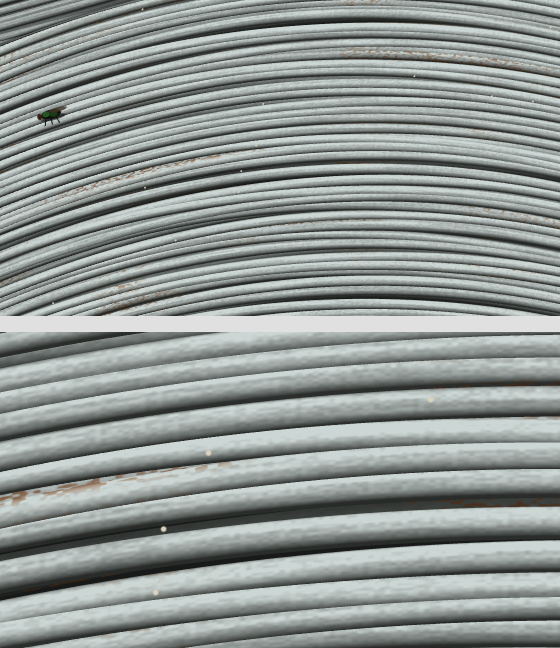
Top, the full canvas; bottom, a detail of the centre.
Give the GLSL for this texture, as a WebGL 2 fragment shader.

```glsl
#version 300 es
precision highp float;
// Coil of galvanized steel wire in shallow arcs, with rust, grit and a resting fly.

uniform vec2 u_resolution;
out vec4 fragColor;

// Lengths are in canvas heights; wire offsets are in wire spacings.
const float WIRES = 33.0;          // strands per canvas height
const float BACK_WIRES = 40.0;     // strands behind the coil
const float RADIUS = 0.57;
const float WANDER = 0.95;         // sideways drift of each strand
const float DEPTH = 0.42;          // variation in how far strands stand out
const float LAYER_DROP = 0.42;     // how far the second layer lies below
const float CREST_X = 1.18;        // highest point of the arcs
const float BEND = 0.17;
const float COIL_EDGE = 1.095;     // outer edge of the coil, along the arcs
const vec2 LIGHT = vec2(0.62, 0.785);
const vec2 FLY_POS = vec2(0.158, 0.638);
const float FLY_TILT = 0.25;

const vec3 GAP = vec3(0.09, 0.10, 0.095);
const vec3 STEEL_DARK = vec3(0.11, 0.12, 0.11);
const vec3 STEEL_LIGHT = vec3(0.78, 0.82, 0.81);
const vec3 RUST = vec3(0.42, 0.24, 0.12);
const vec3 GRIT = vec3(0.86, 0.83, 0.74);
const vec3 FLY_DARK = vec3(0.06, 0.06, 0.045);
const vec3 FLY_GREEN = vec3(0.14, 0.33, 0.12);
const vec3 FLY_WING = vec3(0.25, 0.21, 0.15);

float hash(vec2 p) {
  return fract(sin(dot(p, vec2(127.1, 311.7))) * 43758.5453);
}

float noise(vec2 p) {
  vec2 i = floor(p), f = fract(p);
  f = f * f * (3.0 - 2.0 * f);
  return mix(mix(hash(i), hash(i + vec2(1, 0)), f.x),
             mix(hash(i + vec2(0, 1)), hash(i + vec2(1, 1)), f.x), f.y);
}

// Wires lie along x and are stacked one unit apart in y.
vec3 wires(float x, float y) {
  float top = -2.0, side = 0.0, id = 0.0;
  float row = floor(y);
  // Two layers, half a spacing apart; the strand standing out furthest hides the rest.
  for (int k = -4; k <= 5; k++) {
    float i = row + 0.5 * float(k);
    float lower = 2.0 * fract(i);
    float drift = noise(vec2(x * 0.8 + hash(vec2(i, 3.0)) * 9.0, i * 14.0)) - 0.5;
    float n = (y - i - 0.5 - WANDER * drift) / RADIUS;
    float lift = DEPTH * (noise(vec2(x * 0.7 + 4.0, i * 10.0 + 60.0)) - 0.5) - LAYER_DROP * lower;
    float z = lift + RADIUS * sqrt(max(1.0 - n * n, 0.0));
    if (abs(n) < 1.0 && z > top) { top = z; side = n; id = 2.0 * i; }
  }
  if (top < -1.5) return GAP;

  // Rounded shading, darker in the crevices.
  float lit = max(dot(vec2(side, sqrt(1.0 - side * side)), LIGHT), 0.0);
  lit = (0.08 + 0.9 * lit) * mix(0.15, 1.0, smoothstep(-0.15, 0.4, top));

  // Drawn streaks, zinc mottling and a tone for each strand.
  float streak = noise(vec2(x * 7.0, side * 3.5 + id * 11.0)) - 0.5;
  float grain = noise(vec2(x * 170.0, side * 6.0 + id * 13.0)) - 0.5;
  lit *= 0.95 + 0.16 * hash(vec2(id, 8.0)) + 0.28 * streak + 0.2 * grain;
  vec3 color = mix(STEEL_DARK, STEEL_LIGHT, clamp(lit, 0.0, 1.03));

  // Rust gathers in short runs on a few strands.
  float run = smoothstep(0.78, 0.95, noise(vec2(x * 2.6, id * 3.0 + 40.0)));
  float speck = smoothstep(0.5, 0.75, noise(vec2(x * 130.0, side * 5.0 + id * 9.0)));
  return mix(color, RUST * (0.6 + 0.6 * lit), 0.75 * run * speck * smoothstep(0.7, 0.2, top));
}

float ellipse(vec2 p, vec2 center, vec2 size) {
  float d = (length((p - center) / size) - 1.0) * min(size.x, size.y);
  return smoothstep(0.0012, -0.0012, d);
}

vec3 addFly(vec3 color, vec2 p) {
  float c = cos(FLY_TILT), s = sin(FLY_TILT);
  vec2 q = mat2(c, -s, s, c) * (p - FLY_POS);
  color *= 1.0 - 0.55 * ellipse(q, vec2(0.008, -0.012), vec2(0.04, 0.009));
  for (int k = -1; k <= 1; k++) {   // legs
    float bend = float(k) * 0.35 * (q.y + 0.008);
    float leg = abs(q.x - float(k) * 0.015 + bend);
    color = mix(color, FLY_DARK, smoothstep(0.0025, 0.0008, leg) * step(abs(q.y + 0.015), 0.018));
  }
  color = mix(color, FLY_DARK, ellipse(q, vec2(0.003, 0.0), vec2(0.033, 0.014)));
  color = mix(color, FLY_GREEN, ellipse(q, vec2(-0.012, 0.003), vec2(0.012, 0.009)));
  color = mix(color, FLY_GREEN * 0.7, ellipse(q, vec2(0.012, -0.002), vec2(0.013, 0.008)));
  color = mix(color, RUST * 0.5, ellipse(q, vec2(-0.034, 0.0), vec2(0.007, 0.01)));
  return mix(color, FLY_WING, 0.85 * ellipse(q, vec2(0.027, 0.009), vec2(0.03, 0.007)));
}

vec3 scene(vec2 p) {
  float arc = p.y + BEND * (p.x - CREST_X) * (p.x - CREST_X);
  float back = p.y - 0.27 * p.x;
  vec3 color = wires(p.x, arc * WIRES);
  vec3 behind = wires(p.x + 20.0, back * BACK_WIRES + 90.0) * 0.9;
  behind *= smoothstep(COIL_EDGE - 0.01, COIL_EDGE + 0.015, arc);
  color = mix(color, behind, smoothstep(COIL_EDGE - 0.001, COIL_EDGE + 0.001, arc));

  // Sparse grains of grit, one at most in each cell.
  vec2 cell = floor(p * 14.0);
  vec2 spot = 0.2 + 0.6 * vec2(hash(cell + 5.0), hash(cell + 9.0));
  float grit = smoothstep(0.055, 0.025, length(fract(p * 14.0) - spot));
  color = mix(color, GRIT, grit * step(0.95, hash(cell + 2.0)));
  return addFly(color, p);
}

void main() {
  // Four staggered samples smooth the strand edges.
  vec3 sum = vec3(0.0);
  for (int k = 0; k < 4; k++) {
    vec2 jitter = vec2(fract(float(k) * 0.5 + 0.125 + 0.25 * float(k / 2)), (float(k) + 0.5) / 4.0) - 0.5;
    sum += scene((gl_FragCoord.xy + jitter) / u_resolution.y);
  }
  fragColor = vec4(sum / 4.0, 1.0);
}
```
